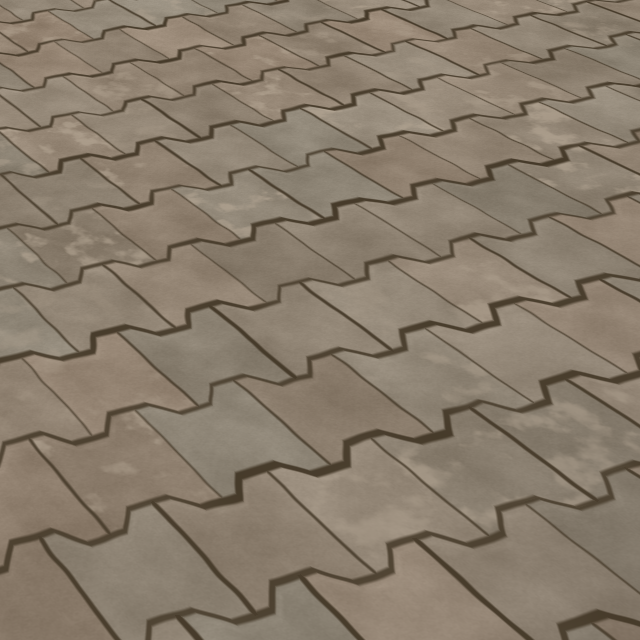
Write a WebGL 1 fragment shader that draws this texture.

```glsl
precision highp float;
// Interlocking bow-tie pavers in running bond, seen in perspective.
// Each pixel is projected onto the paving plane, where trapezoid waves form the
// long joints and staggered straight lines split every course into blocks.

uniform vec2 u_resolution;

#define ANCHOR vec2(0.436, 0.552)     // canvas position of the lattice origin
#define ALONG vec2(0.1383, 0.0365)    // canvas step to the next block
#define ACROSS vec2(-0.1816, 0.0664)  // canvas step to the next course
#define VANISH vec2(0.019, 0.0598)    // perspective shrink per lattice step
#define NOTCH 0.20                    // depth of the interlocking notch
#define SEAM_AT 0.22                  // straight joint within a wave period
#define WAVE_WIDTH 0.036              // half width of the notched joints
#define SEAM_WIDTH 0.015              // half width of the straight joints
#define JOINT_COLOR vec3(0.27, 0.225, 0.16)
#define STONE_COLOR vec3(0.56, 0.51, 0.447)
#define STAIN_COLOR vec3(0.69, 0.635, 0.565)

float hash(vec2 p) {
  return fract(sin(dot(p, vec2(127.1, 311.7))) * 43758.55);
}

float noise(vec2 p) {
  vec2 i = floor(p), f = fract(p);
  f = f * f * (3.0 - 2.0 * f);
  return mix(mix(hash(i), hash(i + vec2(1.0, 0.0)), f.x),
             mix(hash(i + vec2(0.0, 1.0)), hash(i + vec2(1.0, 1.0)), f.x), f.y);
}

float fbm(vec2 p) {
  float sum = 0.0, gain = 0.5;
  for (int i = 0; i < 4; i++) {
    sum += gain * noise(p);
    p = p * 2.03 + 17.3;
    gain *= 0.5;
  }
  return sum / 0.9375;
}

// Inverse perspective: canvas offset to lattice position
vec2 toLattice(vec2 d) {
  vec2 u = ALONG - VANISH.x * d;
  vec2 v = ACROSS - VANISH.y * d;
  return vec2(d.x * v.y - v.x * d.y, u.x * d.y - u.y * d.x)
       / (u.x * v.y - v.x * u.y);
}

// Height of the notched joint below a given course
float waveJoint(float x, float course) {
  float f = fract(x + 0.5 * course);
  float low = clamp((f - 0.35) / 0.18, 0.0, 1.0) - clamp((f - 0.84) / 0.16, 0.0, 1.0);
  return course - NOTCH * low;
}

// Soft line coverage
float line(float dist, float halfWidth, float blur) {
  return 1.0 - smoothstep(halfWidth - blur, halfWidth + blur, dist);
}

// Notched joint whose thickness and depth wander along its length
float waveLine(vec2 p, float course, float blur) {
  float wear = noise(vec2(p.x * 1.6 + course * 5.3, course * 7.1));
  float width = WAVE_WIDTH * mix(0.65, 1.35, wear);
  float dist = abs(p.y - waveJoint(p.x, course));
  return line(dist, width, blur) * mix(0.8, 1.0, wear);
}

void main() {
  vec2 uv = gl_FragCoord.xy / u_resolution;
  vec2 lattice = toLattice(uv - ANCHOR);
  float shrink = 1.0 + dot(VANISH, lattice);
  float blur = shrink * (0.015 + 6.0 / u_resolution.y);

  // Square frame of the paving, with slightly uneven edges
  vec2 p = vec2(lattice.x - 0.5 * lattice.y, lattice.y);
  vec2 ground = p;
  p += 0.025 * (vec2(noise(p * 5.0), noise(p * 5.0 + 31.0)) - 0.5);

  // Course and block containing this point
  float course = floor(p.y);
  course += step(waveJoint(p.x, course + 1.0), p.y);
  float along = p.x + 0.5 * (course + 1.0) - SEAM_AT;
  vec2 block = vec2(floor(along), course);
  float tone = hash(block);
  float hue = hash(block + 41.7);

  // Stone: block tint, clouding, pale stains and grain
  float cloud = fbm(ground * 2.4);
  float grain = noise(ground * vec2(34.0, 48.0)) + noise(ground * 75.0) - 1.0;
  vec3 color = STONE_COLOR + (tone - 0.5) * 0.055;
  color += (hue - 0.5) * vec3(0.026, -0.006, -0.016);
  color += (cloud - 0.5) * 0.13 + grain * 0.017;
  float stain = smoothstep(0.52, 0.78, fbm(ground * 4.3 + 9.0));
  stain *= smoothstep(0.4, 0.9, hash(block + 13.1));
  color = mix(color, STAIN_COLOR, 0.7 * stain);
  color *= 1.0 + 0.05 * (uv.y - 0.5) - 0.07 * smoothstep(0.6, 1.0, uv.x) * (1.0 - uv.y);

  // Straight joints, some wider and darker than others
  float seamId = floor(along + 0.5);
  float seamWear = hash(vec2(seamId, course) + 5.9);
  float seamWidth = SEAM_WIDTH * mix(0.7, 1.7, seamWear * seamWear);
  float seam = line(abs(along - seamId), seamWidth, blur * 0.7);
  seam *= mix(0.72, 0.98, seamWear);

  // Notched joints above and below, with a dusty rim on the lower edge
  float wave = max(waveLine(p, course, blur), waveLine(p, course + 1.0, blur));
  float rim = waveJoint(p.x, course + 1.0) - p.y;
  color += 0.03 * line(abs(rim - 0.085), 0.02, 0.03) * noise(ground * 6.0);

  color = mix(color, JOINT_COLOR, max(seam, wave));
  gl_FragColor = vec4(clamp(color, 0.0, 1.0), 1.0);
}
```
